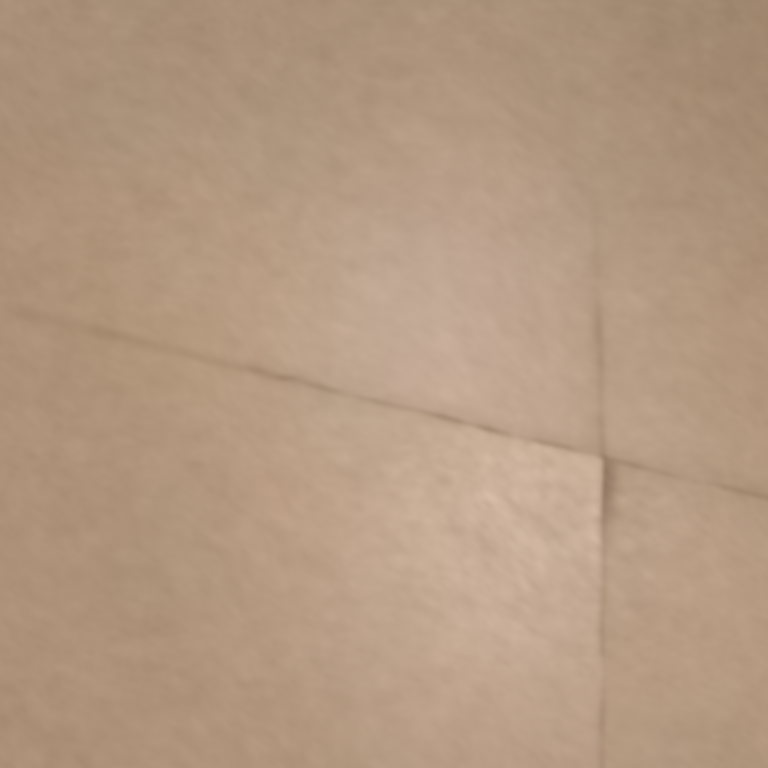
Reproduce this texture procedurally as a WebGL 2 fragment shader.

```glsl
#version 300 es
precision highp float;
uniform vec2 u_resolution;
out vec4 outColor;

vec3 hash3(vec2 p) {
  vec3 q = fract(vec3(p.xyx) * vec3(0.1031, 0.1030, 0.0973));
  q += dot(q, q.yxz + 33.33);
  return fract((q.xxy + q.yzz) * q.zyx);
}

// Cellular noise: one soft signed blob per cell
float blobs(vec2 p) {
  vec2 cell = floor(p), f = fract(p);
  float sum = 0.0;
  for (int j = -1; j <= 1; j++)
    for (int i = -1; i <= 1; i++) {
      vec2 o = vec2(i, j);
      vec3 h = hash3(cell + o + 57.0);
      vec2 d = o + h.xy - f;
      float w = max(0.0, 1.0 - dot(d, d));
      sum += w * w * (h.z * 2.0 - 1.0);
    }
  return sum;
}

float glow(vec2 p, vec2 center, vec2 radius) {
  vec2 d = (p - center) / radius;
  return exp(-dot(d, d));
}

float line(float d, float width) {
  return exp(-d * d / (width * width));
}

void main() {
  vec2 uv = gl_FragCoord.xy / u_resolution;

  // Signed distances to the two seams
  float across = (uv.y - 0.600 + 0.249 * uv.x + 0.0007 * sin(uv.x * 31.0)) * 0.97;
  float upright = uv.x - 0.784 + 0.07 * pow(max(uv.y - 0.40, 0.0), 1.6)
                + 0.0010 * sin(uv.y * 43.0);
  float below = smoothstep(0.006, -0.006, across);
  float rightSide = smoothstep(-0.004, 0.005, upright);

  // Base tan, dimming toward the upper corners
  vec3 color = mix(vec3(0.672, 0.563, 0.464), vec3(0.653, 0.552, 0.460),
                   smoothstep(0.5, 1.0, uv.y));
  color -= vec3(0.035, 0.035, 0.040) * glow(uv, vec2(1.05, 1.02), vec2(0.30, 0.35));
  color += vec3(0.020, 0.020, 0.012) * glow(uv, vec2(0.28, 0.64), vec2(0.22));

  // Broad reflection, then the separate sheen of each tile
  vec3 sheen = vec3(0.070, 0.075, 0.085) * glow(uv, vec2(0.63, 0.40), vec2(0.36, 0.48));
  sheen += vec3(0.036, 0.037, 0.050) * (1.0 - below)
         * glow(uv, vec2(0.57, 0.60), vec2(0.19, 0.23));
  sheen += vec3(0.052, 0.053, 0.056) * below * (1.0 - rightSide)
         * glow(uv, vec2(0.69, 0.33), vec2(0.22, 0.18));
  sheen += vec3(0.020, 0.019, 0.027) * below * (1.0 - rightSide)
         * glow(uv, vec2(0.66, 0.12), vec2(0.20, 0.15));
  color += sheen * (1.0 - 0.12 * rightSide);
  color += vec3(0.022, 0.023, 0.026) * rightSide
         * glow(uv, vec2(0.91, 0.24), vec2(0.16, 0.25));

  // Mottled surface, stretched along a falling diagonal
  vec2 grain = vec2(0.86 * uv.x - 0.51 * uv.y, 0.51 * uv.x + 0.86 * uv.y);
  grain += 0.008 * vec2(sin(uv.y * 23.0), sin(uv.x * 19.0));
  float mottle = 0.0050 * blobs(grain * vec2(6.0, 10.0))
               + 0.0080 * blobs(grain * vec2(21.0, 33.0) + 11.0)
               + 0.0120 * blobs(grain * vec2(45.0, 72.0) + 29.0)
               + 0.0080 * blobs(grain * vec2(90.0, 135.0) + 43.0);
  float relief = 0.85 + 0.9 * below * glow(uv, vec2(0.69, 0.34), vec2(0.18, 0.16));
  color += mottle * relief;
  color += vec3(0.003, -0.001, -0.003) * blobs(uv * 8.0 + 5.0);

  // Long seam: a faint smudge at the left, broken dashes toward the crossing
  float patchy = clamp(0.65 + 0.30 * sin(uv.x * 46.0 + 1.5 * sin(uv.x * 17.0))
               + 0.45 * blobs(vec2(uv.x * 34.0, 3.5)), 0.15, 1.0);
  float crisp = smoothstep(0.05, 0.55, uv.x);
  color -= mix(0.028, 0.080, crisp) * patchy * line(across, mix(0.009, 0.0045, crisp));
  color -= 0.020 * crisp * line(across - 0.005, 0.015);
  color -= 0.050 * glow(uv, vec2(0.372, 0.508), vec2(0.020, 0.005));
  color += 0.016 * line(across + 0.012, 0.009)
         * smoothstep(0.50, 0.72, uv.x) * (1.0 - rightSide);

  // Upright seam: fades out upward, deepest just under the crossing
  float reach = 1.0 - smoothstep(0.50, 0.80, uv.y);
  float worn = clamp(0.65 + 0.25 * sin(uv.y * 37.0 + 1.0)
             + 0.45 * blobs(vec2(7.5, uv.y * 30.0)), 0.2, 1.0);
  color -= 0.054 * reach * worn * line(upright, 0.0058);
  color -= 0.022 * reach * line(upright + 0.004, 0.016) * (1.0 - below);
  color -= vec3(0.135, 0.135, 0.130) * below * rightSide
         * glow(uv, vec2(0.790, 0.365), vec2(0.013, 0.055));
  color -= 0.040 * glow(uv, vec2(0.778, 0.570), vec2(0.008, 0.025));
  color += 0.020 * below * line(upright + 0.010, 0.008)
         * glow(uv, vec2(0.78, 0.34), vec2(0.10, 0.08));

  outColor = vec4(clamp(color, 0.0, 1.0), 1.0);
}
```
